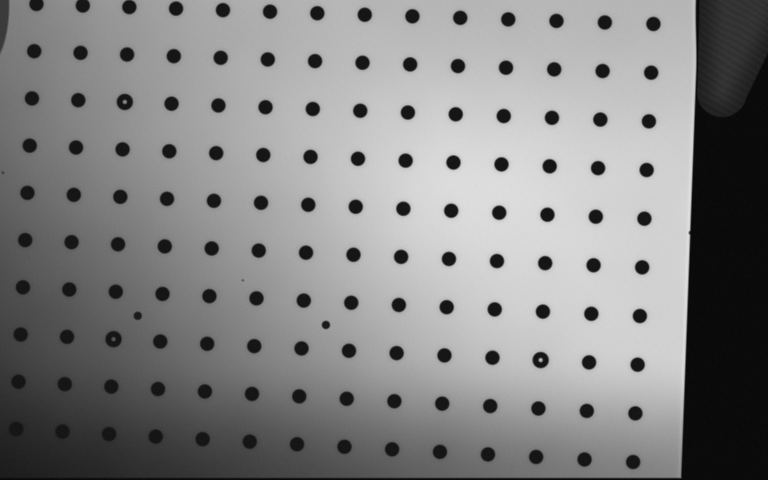
A WebGL 1 fragment shader for this pattern:

```glsl
precision highp float;

// A pale plate with a 14 by 10 grid of dark dots, seen slightly tilted.
// The tilt is a near-linear grid map, inverted by a short iteration; uneven
// light, three hollow dots, stray spots, grain and fingertips are added.

uniform vec2 u_resolution;

const vec2 LAST_DOT = vec2(13.0, 9.0);
const float DOT_RADIUS = 0.0146;
const float DOT_SHADE = 0.085;
const float BACKDROP_SHADE = 0.04;

float hash(vec2 p) {
  return fract(sin(dot(p, vec2(127.1, 311.7))) * 43758.5453);
}

float noise(vec2 p) {
  vec2 i = floor(p);
  vec2 f = fract(p);
  f = f * f * (3.0 - 2.0 * f);
  float low = mix(hash(i), hash(i + vec2(1.0, 0.0)), f.x);
  float high = mix(hash(i + vec2(0.0, 1.0)), hash(i + vec2(1.0, 1.0)), f.x);
  return mix(low, high, f.y);
}

// Coverage of a shape from its signed distance.
float cover(float d, float soft) {
  return 1.0 - smoothstep(-soft, soft, d);
}

float disc(vec2 p, vec2 center, float radius, float soft) {
  return cover(length(p - center) - radius, soft);
}

// Rounded cone: a capsule whose radius changes from a to b.
float taper(vec2 p, vec2 a, vec2 b, float ra, float rb) {
  vec2 ab = b - a;
  float t = clamp(dot(p - a, ab) / dot(ab, ab), 0.0, 1.0);
  return length(p - a - ab * t) - mix(ra, rb, t);
}

// Grid index (column, row from the top) to plate position, y up.
vec2 gridToPlate(vec2 g) {
  float x = 0.076 + (0.09635 + 0.000194 * g.x) * g.x - 0.0047 * g.y;
  float y = 0.0083 + 0.00321 * g.x + (0.09838 + 0.000232 * g.x) * g.y;
  return vec2(x, 1.0 - y);
}

vec2 plateToGrid(vec2 p) {
  vec2 g = vec2(0.0);
  for (int k = 0; k < 5; k++) {
    g.x = (p.x - 0.076 + 0.0047 * g.y) / (0.09635 + 0.000194 * g.x);
    g.y = (0.9917 - p.y - 0.00321 * g.x) / (0.09838 + 0.000232 * g.x);
  }
  return g;
}

float sameCell(vec2 a, vec2 b) {
  vec2 d = abs(a - b);
  return 1.0 - step(0.5, max(d.x, d.y));
}

// Diagonal falloff toward the lower left, dim borders and a soft hot spot.
float plateLight(vec2 p) {
  float light = 0.15 + 0.67 * smoothstep(-0.21, 1.67, p.x + 0.9 * p.y);
  light *= 1.0 - 0.34 * (1.0 - smoothstep(0.0, 0.27, p.y));
  light *= 1.0 - 0.13 * smoothstep(0.6, 1.0, p.y);
  vec2 spot = p - vec2(0.95, 0.54);
  light += 0.06 * exp(-dot(spot, spot) * 16.0);
  return light + 0.012 * (noise(p * 14.0) - 0.5);
}

float drawDots(float shade, vec2 p, float soft) {
  vec2 cell = clamp(floor(plateToGrid(p) + 0.5), vec2(0.0), LAST_DOT);
  float d = length(p - gridToPlate(cell));
  float hollow = sameCell(cell, vec2(2.0, 2.0))
    + sameCell(cell, vec2(2.0, 7.0)) + sameCell(cell, vec2(11.0, 7.0));
  float radius = DOT_RADIUS + 0.002 * hollow;
  float blur = 0.14 * exp(-max(d - radius, 0.0) * 300.0);
  float lit = shade;
  shade = mix(shade * (1.0 - blur), DOT_SHADE, cover(d - radius, soft));
  return mix(shade, lit, hollow * 0.9 * cover(d - 0.0043, soft));
}

float drawWear(float shade, vec2 p, float soft) {
  float spots = disc(p, vec2(0.287, 0.342), 0.0085, soft)
    + disc(p, vec2(0.679, 0.323), 0.0085, soft);
  float specks = disc(p, vec2(0.506, 0.416), 0.002, soft)
    + disc(p, vec2(0.006, 0.64), 0.0025, soft);
  shade = mix(shade, 0.11, spots);
  return mix(shade, 0.15, 0.7 * specks);
}

// Skin shade with faint ridges.
float skin(vec2 p, float d) {
  float ridges = sin((p.x * 0.6 + p.y) * 420.0 + 4.0 * noise(p * 18.0));
  return 0.13 + 0.07 * smoothstep(0.0, 0.06, -d) + 0.01 * ridges;
}

void main() {
  vec2 p = gl_FragCoord.xy / u_resolution.y;
  float soft = max(0.0026, 0.8 / u_resolution.y);

  float shade = drawWear(drawDots(plateLight(p), p, soft), p, soft);

  // Plate outline, with a small chip on its right edge.
  float edge = p.x - 1.419 - 0.037 * p.y + 0.006 * smoothstep(0.85, 1.0, p.y);
  shade += 0.05 * exp(-abs(edge + 0.005) * 400.0);
  float plate = cover(max(edge, 0.004 - p.y), soft);
  plate *= 1.0 - 0.8 * disc(p, vec2(1.439, 0.515), 0.004, soft);

  // Fingertips: one behind the right edge, one over the left corner.
  float finger = taper(p, vec2(1.504, 0.808), vec2(1.56, 1.04), 0.052, 0.104);
  float behind = mix(BACKDROP_SHADE, skin(p, finger), cover(finger, soft));
  shade = mix(behind, shade, plate);
  float thumb = length((p - vec2(-0.03, 0.99)) * vec2(1.0, 0.38)) - 0.049;
  shade = mix(shade, 0.23, cover(thumb, soft));

  shade += 0.014 * (hash(floor(p * 480.0)) - 0.5);
  gl_FragColor = vec4(vec3(clamp(shade, 0.0, 1.0)), 1.0);
}
```
